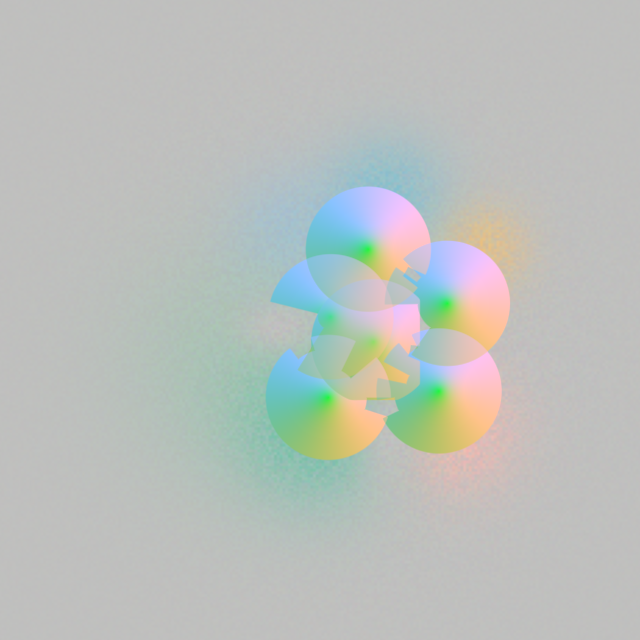
Reproduce this background procedurally as a WebGL 2 fragment shader.

```glsl
#version 300 es
precision highp float;
// Six overlapping conic-coloured discs with notched rims on grainy grey, amid soft tinted glows.

#define RADIUS 0.0977
#define EDGE 0.0016
#define TINT 0.33
#define CORE_SIZE 0.015
#define GRAIN_FREQ 230.0
#define GRAIN 0.75
#define GREY vec3(0.75, 0.75, 0.745)
#define CORE_GREEN vec3(0.12, 0.97, 0.25)

uniform vec2 u_resolution;
out vec4 fragColor;

const int DISCS = 6;
const vec2 CENTERS[DISCS] = vec2[](
    vec2(0.5755, 0.6107), vec2(0.699, 0.526), vec2(0.686, 0.389),
    vec2(0.513, 0.379), vec2(0.517, 0.505), vec2(0.584, 0.466));

// Notches: disc index, middle angle and half width in degrees, inner radius.
const int NOTCHES = 11;
const vec4 NOTCH[NOTCHES] = vec4[](
    vec4(0, -31, 7, 0.068), vec4(1, 140, 5, 0.058), vec4(1, 208, 27, 0.046),
    vec4(2, 123, 7, 0.075), vec4(2, 160, 8, 0.052), vec4(2, 197, 9, 0.070),
    vec4(3, 52, 12, 0.046), vec4(3, -9, 9, 0.060), vec4(3, 117, 11, 0.076),
    vec4(4, 202, 36, 0.020), vec4(5, -14, 9, 0.058));

// Glows: position and spread, with the tint each adds to the grey.
const int GLOWS = 6;
const vec3 GLOW[GLOWS] = vec3[](
    vec3(0.495, 0.323, 0.115), vec3(0.39, 0.43, 0.19), vec3(0.605, 0.694, 0.09),
    vec3(0.755, 0.61, 0.065), vec3(0.716, 0.323, 0.09), vec3(0.45, 0.648, 0.09));
const vec3 GLOW_TINT[GLOWS] = vec3[](
    vec3(-0.22, 0.0, -0.05), vec3(-0.09, 0.01, -0.04), vec3(-0.19, 0.0, 0.05),
    vec3(0.12, 0.0, -0.18), vec3(0.16, -0.02, -0.04), vec3(-0.07, 0.0, 0.06));

vec3 hash3(vec2 p) {
    vec3 q = fract(p.xyx * vec3(0.1031, 0.1030, 0.0973));
    q += dot(q, q.yxz + 33.33);
    return fract((q.xxy + q.yzz) * q.zyx);
}

vec3 valueNoise(vec2 p) {
    vec2 cell = floor(p), f = fract(p);
    f = f * f * (3.0 - 2.0 * f);
    vec3 low = mix(hash3(cell), hash3(cell + vec2(1, 0)), f.x);
    vec3 high = mix(hash3(cell + vec2(0, 1)), hash3(cell + 1.0), f.x);
    return mix(low, high, f.y);
}

float gaussian(vec2 offset, float spread) {
    return exp(-dot(offset, offset) / (spread * spread));
}

// Red follows x, blue follows y, and green peaks at the centre.
vec3 discColor(vec2 q) {
    float r = length(q);
    vec2 dir = q / max(r, 1e-4);
    vec3 rim = vec3(0.74 + TINT * dir.x, 0.76, 0.74 + TINT * dir.y);
    return mix(rim, CORE_GREEN, exp(-r / CORE_SIZE));
}

float discMask(int index, vec2 q) {
    float r = length(q);
    float mask = 1.0 - smoothstep(-EDGE, EDGE, r - RADIUS);
    float angle = degrees(atan(q.y, q.x));
    for (int i = 0; i < NOTCHES; i++) {
        if (int(NOTCH[i].x) != index) continue;
        float turn = abs(mod(angle - NOTCH[i].y + 180.0, 360.0) - 180.0);
        float side = radians(turn - NOTCH[i].z) * r;
        mask *= smoothstep(-EDGE, EDGE, max(side, NOTCH[i].w - r));
    }
    return mask;
}

vec3 background(vec2 p) {
    vec3 tint = vec3(0);
    for (int i = 0; i < GLOWS; i++)
        tint += GLOW_TINT[i] * gaussian(p - GLOW[i].xy, GLOW[i].z);
    // Two grey shadows break the ring of glows.
    tint *= 1.0 - gaussian((p - vec2(0.435, 0.49)) * vec2(0.65, 1.0), 0.042);
    tint *= 1.0 - 0.9 * gaussian((p - vec2(0.61, 0.31)) * vec2(1.0, 0.5), 0.045);
    vec3 grain = valueNoise(p * GRAIN_FREQ) - 0.5;
    float halo = gaussian(p - vec2(0.56, 0.46), 0.34);
    return GREY + tint * (1.0 + GRAIN * grain.x) + grain * (0.008 + 0.045 * halo);
}

void main() {
    vec2 p = (gl_FragCoord.xy - 0.5 * u_resolution) / min(u_resolution.x, u_resolution.y) + 0.5;
    vec3 sum = vec3(0);
    float weight = 0.0;
    for (int i = 0; i < DISCS; i++) {
        vec2 q = p - CENTERS[i];
        float mask = discMask(i, q);
        // The middle disc is trimmed to a box.
        if (i == DISCS - 1) {
            vec2 box = abs(p - vec2(0.570, 0.475)) - vec2(0.086, 0.100);
            mask *= 1.0 - smoothstep(-EDGE, EDGE, max(box.x, box.y));
        }
        sum += mask * discColor(q);
        weight += mask;
    }
    vec3 discs = sum / max(weight, 1e-4);
    fragColor = vec4(clamp(mix(background(p), discs, min(weight, 1.0)), 0.0, 1.0), 1.0);
}
```
